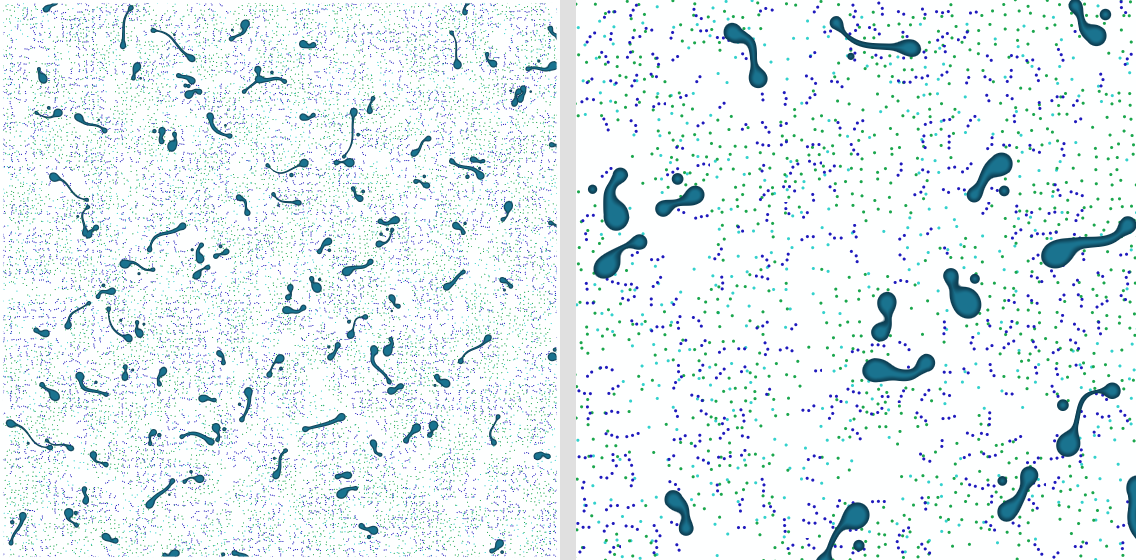
Left, the full canvas; right, a detail of the centre.
This pattern is drawn by a Shadertoy shader. Its source:

```glsl
// Teal stretched droplets scattered over clustered blue, green and cyan specks on white.

const vec3 PAPER      = vec3(0.995, 1.0, 1.0);
const vec3 GREEN      = vec3(0.10, 0.65, 0.30);
const vec3 BLUE       = vec3(0.12, 0.10, 0.74);
const vec3 CYAN       = vec3(0.20, 0.82, 0.80);
const vec3 TEAL_CORE  = vec3(0.10, 0.45, 0.56);
const vec3 TEAL_RIM   = vec3(0.05, 0.24, 0.32);

const float MARGIN        = 0.006;  // empty border
const float SPECK_RADIUS  = 0.0009;
const float CLUSTER_GRID  = 21.0;   // speck clusters per canvas height
const float GREEN_GRID    = 130.0;
const float BLUE_GRID     = 75.0;
const float CYAN_GRID     = 88.0;
const float CHAIN_STEP    = 0.0035; // spacing of specks in a chain
const float DROP_GRID     = 13.0;
const float DROP_CHANCE   = 0.60;
const float MELT          = 0.006;  // blending of bulbs into the neck
const float RIM_WIDTH     = 0.0035;
const float TAU           = 6.2832;

vec3 hash3(vec2 cell, float seed) {
    vec3 q = fract((cell.xyx + seed * vec3(1.0, 7.0, 3.0)) * vec3(0.1031, 0.1030, 0.0973));
    q += dot(q, q.yxz + 33.33);
    return fract((q.xxy + q.yzz) * q.zyx);
}

vec2 direction(float angle) { return vec2(cos(angle), sin(angle)); }

float smoothMin(float a, float b, float k) {
    float h = max(k - abs(a - b), 0.0) / k;
    return min(a, b) - 0.25 * k * h * h;
}

// Cellular noise: dense near each random centre, with a random strength per centre
float clusterDensity(vec2 p, float seed) {
    vec2 cell = floor(p);
    float nearest = 9.0, strength = 0.0;
    for (int j = -1; j <= 1; j++)
    for (int i = -1; i <= 1; i++) {
        vec2 id = cell + vec2(i, j);
        vec3 h = hash3(id, seed);
        float d = length(p - id - h.xy);
        if (d < nearest) { nearest = d; strength = mix(0.35, 1.2, h.z); }
    }
    return strength * (1.0 - smoothstep(0.2, 0.85, nearest));
}

// Coverage of tiny dots, laid as short bent chains of up to chainLength
float specks(vec2 uv, float grid, float seed, int chainLength, float px) {
    vec2 p = uv * grid;
    vec2 id = floor(p);
    vec3 h = hash3(id, seed);
    float density = clusterDensity((id + 0.5) / grid * CLUSTER_GRID, seed + 5.0);
    if (h.z > density) return 0.0;

    vec3 shape = hash3(id, seed + 11.0);
    float spread = chainLength > 1 ? 0.4 : 0.72;
    vec2 dotPos = (id + 0.5 + (h.xy - 0.5) * spread) / grid;
    float angle = shape.x * TAU;
    int count = chainLength - int(shape.y * 1.6);
    float nearest = 1.0;
    for (int k = 0; k < max(count, 1); k++) {
        nearest = min(nearest, length(uv - dotPos));
        // Alternate sides of the first dot so the chain stays in its cell
        float side = k == 0 ? 1.0 : -2.0;
        dotPos += side * CHAIN_STEP * direction(angle);
        angle += (shape.z - 0.5) * 0.9;
    }
    return clamp((SPECK_RADIUS - nearest) / px + 0.5, 0.0, 1.0);
}

// Bent neck with two unequal bulbs and sometimes a loose droplet
float dropDistance(vec2 p, vec2 id) {
    vec3 a = hash3(id, 41.0), b = hash3(id, 53.0), c = hash3(id, 67.0);
    vec2 axis = direction(a.x * TAU);
    vec2 q = vec2(dot(p, axis), dot(p, vec2(-axis.y, axis.x)));
    float halfLength = mix(0.009, 0.044, a.y * a.y * a.y);
    float bend = (a.z - 0.5) * 0.9, swerve = (c.z - 0.5) * 0.35;

    float t = clamp(q.x / halfLength, -1.0, 1.0);
    vec2 spine = halfLength * vec2(t, bend * (t * t - 0.5) + swerve * sin(3.0 * t));
    float neck = mix(0.0015, 0.0038, b.x) * (1.0 + 0.3 * t);

    vec2 tip = halfLength * vec2(1.0, 0.5 * bend + swerve * sin(3.0));
    vec2 tail = halfLength * vec2(-1.0, 0.5 * bend - swerve * sin(3.0));
    vec2 stretch = vec2(mix(0.75, 1.0, c.y), 1.0);
    float d = length(q - spine) - neck;
    d = smoothMin(d, length((q - tip) * stretch) - mix(0.0045, 0.0085, b.y), MELT);
    d = smoothMin(d, length(q - tail) - mix(0.0025, 0.0055, b.z), MELT);

    if (c.x < 0.4) {
        vec2 loose = vec2((c.y - 0.5) * 0.02, c.z < 0.5 ? 0.013 : -0.013);
        d = min(d, length(q - loose) - mix(0.002, 0.004, c.y));
    }
    return d;
}

float dropField(vec2 uv) {
    vec2 cell = floor(uv * DROP_GRID);
    float d = 1.0;
    for (int j = -1; j <= 1; j++)
    for (int i = -1; i <= 1; i++) {
        vec2 id = cell + vec2(i, j);
        vec3 h = hash3(id, 29.0);
        if (h.z < DROP_CHANCE) d = min(d, dropDistance(uv - (id + h.xy) / DROP_GRID, id));
    }
    return d;
}

void mainImage(out vec4 fragColor, in vec2 fragCoord) {
    float px = 1.0 / iResolution.y;
    vec2 uv = fragCoord * px;
    vec2 border = min(uv, iResolution.xy * px - uv);
    float inside = smoothstep(MARGIN - px, MARGIN + px, min(border.x, border.y));

    // Specks
    vec3 color = PAPER;
    color = mix(color, CYAN, inside * specks(uv, CYAN_GRID, 3.0, 1, px));
    color = mix(color, GREEN, inside * specks(uv, GREEN_GRID, 13.0, 1, px));
    color = mix(color, BLUE, inside * specks(uv, BLUE_GRID, 23.0, 3, px));

    // Droplets with a darker rim
    float d = dropField(uv);
    vec3 teal = mix(TEAL_CORE, TEAL_RIM, smoothstep(-RIM_WIDTH, 0.0, d));
    color = mix(color, teal, inside * clamp(0.5 - d / px, 0.0, 1.0));

    fragColor = vec4(color, 1.0);
}
```
